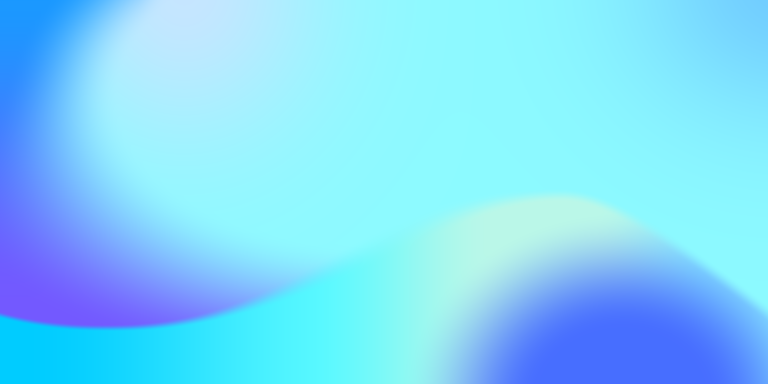
A Shadertoy shader for this background:

```glsl
// Soft abstract gradient: a pale cyan glow framed by a blue-violet shadow,
// above a smooth wave that runs from cyan to a mint crest with a blue core.
// Each layer is a formula mask blended over the last, in units of canvas height.

// Height of the wave: a shallow trough at left, a rounded crest at right.
float waveHeight(float x) {
    float rise = 0.5 - 0.5 * cos(3.14159 * (x - 0.28) / 1.18);
    float left = 0.146 + 0.346 * pow(rise, 1.15);
    float d = x - 1.46;
    float right = 0.492 - 0.82 * (sqrt(d * d + 0.04) - 0.2);
    return x < 1.46 ? left : right;
}

// Round falloff, 1 at the centre.
float glow(vec2 p, vec2 centre, vec2 radius) {
    vec2 q = (p - centre) / radius;
    return exp(-dot(q, q));
}

vec3 skyColor(vec2 p) {
    vec3 col = vec3(0.55, 0.98, 1.0);
    col = mix(col, vec3(0.80, 0.89, 1.0), 0.9 * glow(p, vec2(0.48, 1.03), vec2(0.36, 0.40)));
    col = mix(col, vec3(0.43, 0.78, 1.0), 0.9 * glow(p, vec2(2.05, 1.05), vec2(0.40, 0.36)));

    // Shadow outside an ellipse, with a tighter edge towards the top
    vec2 q = (p - vec2(1.0, 0.75)) / vec2(0.69, 0.39);
    q.x = min(q.x, 0.0);
    float width = mix(0.9, 0.42, smoothstep(0.2, 0.85, p.y));
    float shade = smoothstep(1.0, 1.0 + width, length(q));
    shade *= 1.0 - smoothstep(0.8, 1.2, p.x);
    shade *= 1.0 - smoothstep(0.75, 1.0, p.y) * smoothstep(0.36, 0.46, p.x);
    vec3 shadow = mix(vec3(0.45, 0.35, 1.0), vec3(0.10, 0.60, 1.0), smoothstep(0.2, 1.05, p.y));
    return mix(col, shadow, shade);
}

vec3 waveColor(vec2 p) {
    vec3 col = mix(vec3(0.0, 0.80, 1.0), vec3(0.36, 0.98, 1.0), smoothstep(0.05, 0.95, p.x));
    col = mix(col, vec3(0.73, 0.97, 0.91), smoothstep(0.8, 1.3, p.x));
    col = mix(col, vec3(0.55, 0.95, 1.0), smoothstep(1.55, 1.85, p.x));

    // Blue core beneath the crest
    float core = length((p - vec2(1.62, -0.05)) / vec2(0.55, 0.48));
    return mix(col, vec3(0.28, 0.43, 1.0), 1.0 - smoothstep(0.4, 1.05, core));
}

void mainImage(out vec4 fragColor, in vec2 fragCoord) {
    vec2 p = fragCoord / iResolution.y;
    p.x *= 2.0 * iResolution.y / iResolution.x;

    // The wave edge is crisp at left and hazy where it climbs
    float blur = 0.009 + 0.035 * glow(p, vec2(1.0, p.y), vec2(0.35, 1.0))
               + 0.016 * smoothstep(1.35, 1.8, p.x);
    float wave = 1.0 - smoothstep(-blur, blur, p.y - waveHeight(p.x));

    fragColor = vec4(mix(skyColor(p), waveColor(p), wave), 1.0);
}
```
